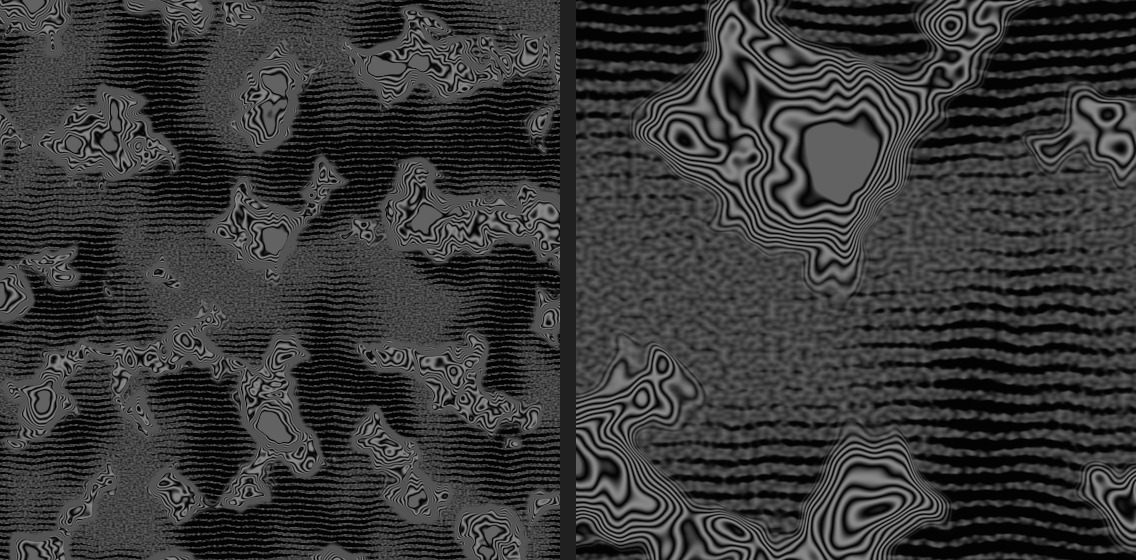
Left, the full canvas; right, a detail of the centre.
Give the GLSL for this texture, as a WebGL 1 fragment shader.

```glsl
precision highp float;
// Dark field of thin wavy lines and grainy haze, broken by islands of contour rings.

uniform vec2 u_resolution;

const float TAU = 6.2831853;

// Tones
const float BLACK = 0.012;
const float LINE_GREY = 0.255;
const float HAZE_GREY = 0.27;
const float RING_BRIGHT = 0.53;
const float RING_GAMMA = 0.72;

// Background lines, per canvas height
const float LINE_COUNT = 88.0;
const float LINE_CUTOFF = 0.82;
const float LINE_SOFTNESS = 0.30;
const vec2 WOBBLE_SCALE = vec2(26.0, 16.0);
const vec2 GRAIN_SCALE = vec2(210.0, 300.0);
const float GRAIN_CONTRAST = 0.20;
const vec2 HAZE_SCALE = vec2(6.0, 5.0);
const float HAZE_WARP = 0.06;

// Contour islands
const float ISLAND_SCALE = 7.4;
const float ISLAND_WARP = 0.02;
const float SHORE_LEVEL = 0.03;
const float PLATEAU_LEVEL = 0.54;
const float SHORE_FADE = 0.28;
const float RING_COUNT = 10.5;
const float PLATEAU_PHASE = 1.3;

vec2 gradientAt(vec2 cell) {
  vec3 q = fract(cell.xyx * vec3(0.1031, 0.1030, 0.0973));
  q += dot(q, q.yzx + 33.33);
  float angle = TAU * fract((q.x + q.y) * q.z);
  return vec2(cos(angle), sin(angle));
}

float gradientNoise(vec2 p) {
  vec2 cell = floor(p);
  vec2 f = p - cell;
  vec2 u = f * f * f * (f * (f * 6.0 - 15.0) + 10.0);
  float a = dot(gradientAt(cell), f);
  float b = dot(gradientAt(cell + vec2(1.0, 0.0)), f - vec2(1.0, 0.0));
  float c = dot(gradientAt(cell + vec2(0.0, 1.0)), f - vec2(0.0, 1.0));
  float d = dot(gradientAt(cell + vec2(1.0, 1.0)), f - vec2(1.0, 1.0));
  return mix(mix(a, b, u.x), mix(c, d, u.x), u.y);
}

vec2 warp(vec2 p) {
  return vec2(gradientNoise(p), gradientNoise(p + 31.7));
}

float fbm(vec2 p) {
  float sum = 0.0;
  float amplitude = 1.0;
  for (int i = 0; i < 4; i++) {
    sum += amplitude * gradientNoise(p);
    p = mat2(0.8, 0.6, -0.6, 0.8) * p * 2.0 + 17.3;
    amplitude *= 0.44;
  }
  return sum;
}

// Island height: 0 at the shore, 1 on the flat plateau.
float islandHeight(vec2 p) {
  vec2 bent = p + ISLAND_WARP * warp(p * 16.0);
  float n = fbm(bent * ISLAND_SCALE + 41.0);
  return clamp((n - SHORE_LEVEL) / (PLATEAU_LEVEL - SHORE_LEVEL), 0.0, 1.0);
}

// Rings counted down from the plateau, crowded near the shore.
float ringCycles(float height) {
  float drop = 1.0 - height;
  return RING_COUNT * drop * (0.45 + 0.6 * drop);
}

float lineField(vec2 p) {
  float wobble = 0.5 * gradientNoise(p * WOBBLE_SCALE)
               + 1.1 * gradientNoise(p * 5.0 + 9.0);
  float wave = 0.5 + 0.5 * cos(TAU * (p.y * LINE_COUNT + wobble));

  vec2 drift = (p + HAZE_WARP * warp(p * 6.0)) * HAZE_SCALE;
  float cloud = gradientNoise(drift + 73.0) + 0.4 * gradientNoise(drift * 2.3 + 5.0);
  float haze = smoothstep(-0.30, 0.48, cloud);

  // Haze widens the grey lines until they merge; grain frays their edges.
  float grain = gradientNoise(p * GRAIN_SCALE);
  float level = wave + 1.05 * haze + 0.4 * grain - LINE_CUTOFF;
  float coverage = smoothstep(-LINE_SOFTNESS, LINE_SOFTNESS, level);
  float grey = mix(LINE_GREY, HAZE_GREY, haze) + GRAIN_CONTRAST * grain;
  return mix(BLACK, grey, coverage);
}

void main() {
  vec2 p = gl_FragCoord.xy / u_resolution.y;
  float pixel = 1.0 / u_resolution.y;

  float height = islandHeight(p);
  float cycles = ringCycles(height);

  // Fade rings that are too fine to resolve.
  vec2 slope = vec2(ringCycles(islandHeight(p + vec2(pixel, 0.0))),
                    ringCycles(islandHeight(p + vec2(0.0, pixel)))) - cycles;
  float clarity = 1.0 - smoothstep(0.25, 0.6, length(slope));
  float ring = 0.5 + 0.5 * clarity * cos(TAU * cycles + PLATEAU_PHASE);
  float island = mix(BLACK, RING_BRIGHT, pow(ring, RING_GAMMA));

  float tone = mix(lineField(p), island, smoothstep(0.0, SHORE_FADE, height));
  gl_FragColor = vec4(vec3(tone), 1.0);
}
```
